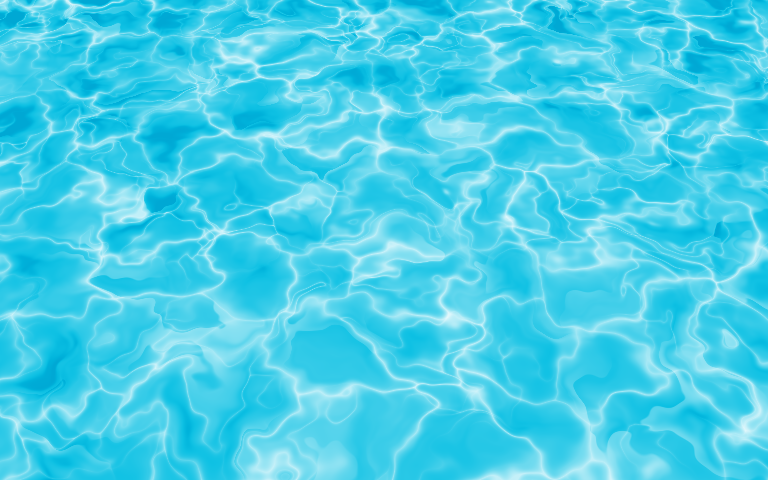
Give the GLSL for this texture, as a Shadertoy shader.

```glsl
#define AQUA vec3(0.0, 0.742, 0.886)
#define SHADE vec3(0.0, 0.085, 0.055)
#define HORIZON 2.1
#define CELLS vec2(9.0, 21.0)
#define LINE_SHARPNESS 23.0
#define GLOW_SHARPNESS 4.5
#define LINE_LIGHT 0.60
#define GLOW_LIGHT 0.17
#define SHEET_LIGHT 0.26
#define CURL_LIGHT 0.36
#define BASE_LIGHT 0.055

vec2 hash2(vec2 p) {
    vec3 h = fract(p.xyx * vec3(0.1031, 0.1030, 0.0973));
    h += dot(h, h.yzx + 33.33);
    return fract((h.xx + h.yz) * h.zy);
}

float corner(vec2 cell, vec2 offset) {
    float angle = 6.2832 * hash2(cell).x;
    return dot(vec2(cos(angle), sin(angle)), offset);
}

float gradientNoise(vec2 p) {
    vec2 i = floor(p), f = p - i;
    vec2 u = f * f * f * (f * (f * 6.0 - 15.0) + 10.0);
    vec2 e = vec2(1.0, 0.0);
    return mix(mix(corner(i, f), corner(i + e, f - e), u.x),
               mix(corner(i + e.yx, f - e.yx), corner(i + e.xx, f - e.xx), u.x), u.y);
}

vec2 noise2(vec2 p) {
    return vec2(gradientNoise(p), gradientNoise(p + vec2(37.2, 71.7)));
}

// Soft cell borders: x is the thin line, y the wide glow; both grow at junctions
vec2 caustic(vec2 p, float sharpness) {
    vec2 cell = floor(p), k = vec2(sharpness, GLOW_SHARPNESS), sum = vec2(0.0);
    float nearest = 9.0;
    for (int j = -2; j <= 2; j++) {
        for (int i = -2; i <= 2; i++) {
            vec2 site = cell + vec2(i, j);
            float d = length(site + 0.02 + 0.96 * hash2(site) - p);
            nearest = min(nearest, d);
            sum += exp(-k * d);
        }
    }
    return sum * exp(k * nearest) - 1.0;
}

void mainImage(out vec4 fragColor, in vec2 fragCoord) {
    vec2 uv = fragCoord / iResolution.y;
    float middle = 0.5 * iResolution.x / iResolution.y;

    // Water plane in perspective
    vec2 plane = vec2(uv.x - middle, 1.0) * CELLS / (HORIZON - uv.y) + 20.0;

    // Surface waves bend the light
    vec2 p = plane + 0.75 * noise2(plane * 0.7);
    p += 0.36 * noise2(plane * 1.8 + 9.0);
    p += 0.15 * noise2(plane * 4.3 + 5.0);

    // Main net, with lines that swell and fade
    float swell = gradientNoise(plane * 0.9 + 50.0);
    float strength = smoothstep(-0.4, 0.4, gradientNoise(plane * 0.75 + 80.0));
    float sharpness = LINE_SHARPNESS * exp2(1.6 * swell) * mix(1.0, 0.7, uv.y);
    vec2 net = caustic(p, sharpness);
    float light = BASE_LIGHT + GLOW_LIGHT * min(net.y, 1.3);
    light += LINE_LIGHT * mix(0.2, 1.0, strength) * min(net.x, 1.4);

    // Fainter net inside the cells
    vec2 bent = p + 0.6 * noise2(p * 1.1 + 31.0);
    bent += 0.12 * noise2(p * 3.7 + 23.0);
    vec2 fine = caustic(bent * 1.5 + 13.0, 14.0);
    light += 0.36 * fine.x * smoothstep(-0.2, 0.4, gradientNoise(plane * 0.7 + 17.0));

    // Pale sheets with one crisp side
    float fold = gradientNoise(bent * 1.1 + 63.0);
    float sheet = smoothstep(-0.25, 0.1, fold) * smoothstep(0.13, 0.1, fold);
    light += SHEET_LIGHT * sheet * smoothstep(-0.2, 0.35, gradientNoise(plane * 0.8 + 29.0));

    // Small closed curls
    float curl = exp(-26.0 * abs(gradientNoise(bent * 1.6 + 91.0) - 0.2));
    light += CURL_LIGHT * curl * smoothstep(-0.1, 0.35, gradientNoise(plane * 0.75 + 44.0));

    // Smoky wisps, far ripples and broad shading
    light += 0.12 * gradientNoise(plane * 0.55 + 7.0) + 0.15 * gradientNoise(bent * 2.1 + 3.0);
    light += 0.07 * gradientNoise(bent * vec2(5.0, 4.0) + 41.0);
    light += 0.25 * uv.y * uv.y * gradientNoise(p * vec2(0.9, 1.9) + 12.0);
    light += 0.06 - 0.15 * smoothstep(0.15, 1.0, length(uv - vec2(middle + 0.12, 0.3)));

    // Bright light levels off before pure white
    float excess = max(light - 0.5, 0.0);
    light = min(light, 0.5) + 0.46 * (1.0 - exp(-1.6 * excess));

    // Water colour: shaded below, white where the light gathers
    vec3 color = mix(AQUA, vec3(1.0), clamp(light, 0.0, 1.0));
    color -= SHADE * smoothstep(0.07, -0.07, light);
    fragColor = vec4(color, 1.0);
}
```
